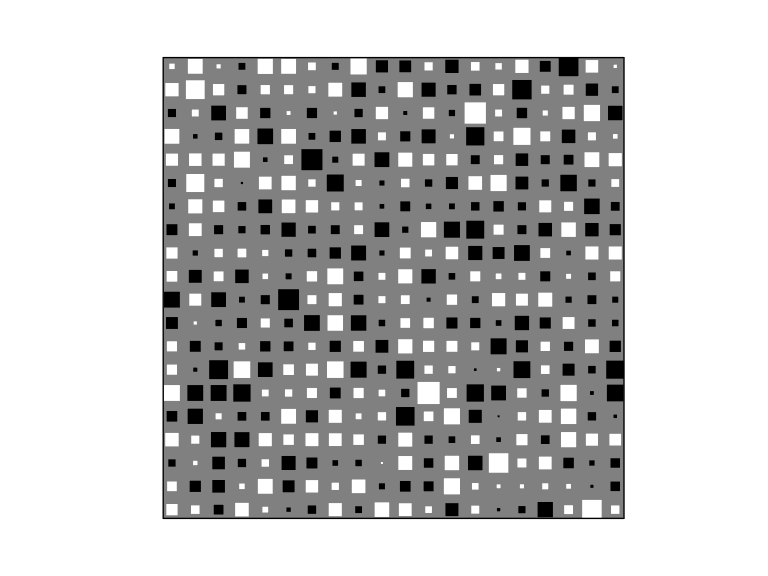
This pattern is drawn by a WebGL 1 fragment shader. Its source:

```glsl
precision highp float;
// Framed 20 x 20 grid of black and white squares on grey, with a white margin.
// Each cell draws a normally distributed weight: its sign picks the colour,
// its magnitude sets the area. The plain margin tiles on all sides.
uniform vec2 u_resolution;

const float PITCH = 0.8 / 19.75; // cell spacing, in canvas heights

float hash(vec2 p) {
  vec3 q = fract(p.xyx * vec3(0.1031, 0.1030, 0.0973));
  q += dot(q, q.yzx + 33.33);
  return fract((q.x + q.y) * q.z);
}

// Normal deviate for a cell, from two uniform hashes
float gaussian(vec2 cell) {
  float u = max(hash(cell + 17.0), 0.001);
  float v = hash(cell + 71.0);
  return sqrt(-2.0 * log(u)) * cos(6.28318 * v);
}

// Square whose corners are rounded by the given outline radius
float squareDistance(vec2 p, float halfSide, float radius) {
  vec2 d = abs(p) - halfSide;
  return length(max(d, 0.0)) + min(max(d.x, d.y), 0.0) - radius;
}

// Antialiased fill of a signed distance
float coverage(float d) {
  return clamp(0.5 - d * u_resolution.y, 0.0, 1.0);
}

void main() {
  vec2 p = (gl_FragCoord.xy - u_resolution * vec2(0.5125, 0.5)) / u_resolution.y;

  // Weighted square in the current cell
  vec2 grid = p / PITCH + 10.0;
  vec2 cell = floor(grid);
  float weight = gaussian(cell);
  float halfSide = 0.5 * PITCH * sqrt(min(abs(weight), 3.2) / 4.0);
  float square = squareDistance((fract(grid) - 0.5) * PITCH, halfSide, 0.0011);
  vec3 panel = mix(vec3(0.5), vec3(step(weight, 0.0)), coverage(square));

  // Panel clipped by its thin black frame
  float edge = squareDistance(p, 0.4, 0.0);
  vec3 color = mix(vec3(1.0), panel, coverage(edge));
  color = mix(color, vec3(0.0), coverage(abs(edge) - 0.0012));

  gl_FragColor = vec4(color, 1.0);
}
```
